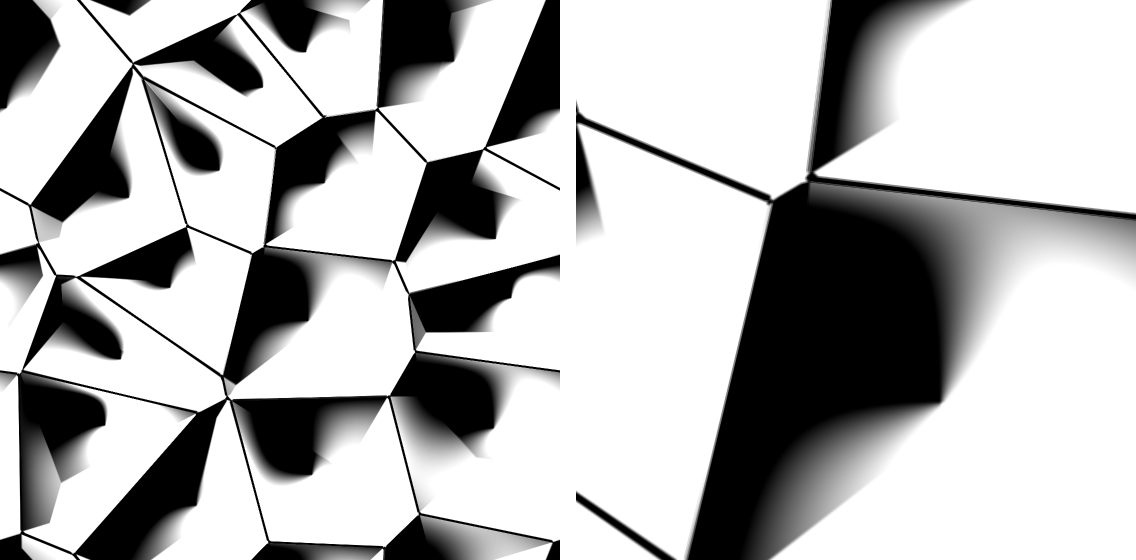
Left, the full canvas; right, a detail of the centre.
A three.js fragment shader for this pattern:

```glsl
// Embossed Voronoi facets: the ratio of the two nearest distances, lit hard in black and white.

#define GRID 4             // seeds per side of the tile
#define JITTER 1.0         // scatter of each seed inside its grid square
#define SEED 17.0          // picks another arrangement
#define RELIEF 0.35        // brightness gained per unit of slope
#define EMBOSS_STEP 0.0055 // distance between compared heights
#define SMOOTHING 0.0005   // offset of the edge smoothing samples

varying vec2 vUv;

const vec3 SHADOW = vec3(0.0);
const vec3 LIGHT = vec3(1.0);

vec2 hash2(vec2 p) {
    vec3 q = fract(vec3(p.xyx + SEED) * vec3(0.1031, 0.1030, 0.0973));
    q += dot(q, q.yzx + 33.33);
    return fract((q.xx + q.yz) * q.zy);
}

// Nearest distance divided by second nearest, measured on a wrapping tile.
float facetHeight(vec2 p) {
    float nearest = 9.0;
    float second = 9.0;
    for (int j = 0; j < GRID; j++) {
        for (int i = 0; i < GRID; i++) {
            vec2 square = vec2(float(i), float(j));
            vec2 jitter = 0.5 + JITTER * (hash2(square) - 0.5);
            vec2 seedPoint = (square + jitter) / float(GRID);
            float d = length(fract(p - seedPoint + 0.5) - 0.5);
            second = min(second, max(nearest, d));
            nearest = min(nearest, d);
        }
    }
    return nearest / max(second, 1e-4);
}

// Only slopes that rise to the right or downward catch light.
float emboss(vec2 p) {
    float here = facetHeight(p);
    float right = facetHeight(p + vec2(EMBOSS_STEP, 0.0));
    float below = facetHeight(p - vec2(0.0, EMBOSS_STEP));
    vec2 slope = max(vec2(right, below) - here, 0.0) / EMBOSS_STEP;
    return clamp(RELIEF * (slope.x + slope.y), 0.0, 1.0);
}

void main() {
    // Average four nearby samples to smooth the edges.
    vec2 o = vec2(SMOOTHING, -SMOOTHING);
    float shade = 0.25 * (emboss(vUv + o.xx) + emboss(vUv + o.xy)
                        + emboss(vUv + o.yx) + emboss(vUv + o.yy));
    gl_FragColor = vec4(mix(SHADOW, LIGHT, shade), 1.0);
}
```
